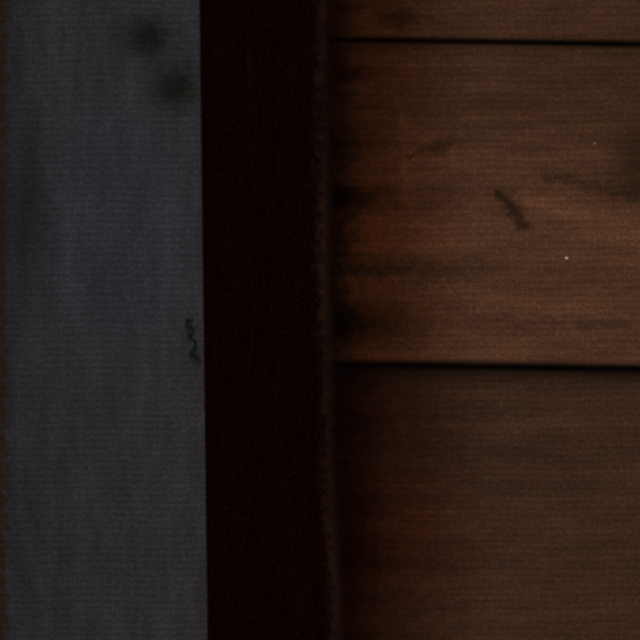
A Shadertoy shader for this texture:

```glsl
// A weathered grey post beside a dark gap and three brown planks in low light.
// Soft masks divide the scene; layered sines make grain and weave, cellular
// noise makes mottling and ragged edges, Gaussian spots make stains and knots.
#define POST_COLOR vec3(0.166, 0.160, 0.166)
#define GAP_COLOR vec3(0.046, 0.010, 0.003)
#define RUST_COLOR vec3(0.195, 0.090, 0.040)
#define TAN_COLOR vec3(0.288, 0.186, 0.126)
#define LOW_COLOR vec3(0.226, 0.147, 0.106)
#define STRIP_COLOR vec3(0.135, 0.082, 0.056)
#define WEAVE_ROWS 96.0
#define WEAVE_DEPTH 0.04
#define MOTTLE_DEPTH 0.36

vec2 hash2(vec2 p) {
    vec3 q = fract(p.xyx * vec3(0.1031, 0.1030, 0.0973));
    q += dot(q, q.yzx + 33.33);
    return fract((q.xx + q.yz) * q.zy);
}

// Distance to the nearest scattered point, centered near zero
float cellular(vec2 p) {
    vec2 cell = floor(p), f = fract(p);
    float nearest = 2.0;
    for (int j = -1; j <= 1; j++)
        for (int i = -1; i <= 1; i++) {
            vec2 o = vec2(i, j);
            vec2 d = o + hash2(cell + o) - f;
            nearest = min(nearest, dot(d, d));
        }
    return sqrt(nearest) - 0.48;
}

// Warped sines: bands run along x and vary along y
float grain(vec2 p) {
    float sum = 0.0, amp = 0.5;
    for (int i = 0; i < 5; i++) {
        float k = float(i);
        p.y += 0.13 * sin(p.x * 1.7 + k * 2.1) / (1.0 + k);
        sum += amp * sin(p.y * 6.0 + sin(p.x * 2.3 + p.y * 1.9 + k) + k * 1.3);
        p = p * vec2(1.6, 1.9) + vec2(1.7, 0.6);
        amp *= 0.68;
    }
    return sum;
}

float spot(vec2 p, vec2 center, vec2 radius) {
    vec2 d = (p - center) / radius;
    return exp(-dot(d, d));
}

float stroke(vec2 p, vec2 a, vec2 b, float width) {
    vec2 ab = b - a;
    float t = clamp(dot(p - a, ab) / dot(ab, ab), 0.0, 1.0);
    float d = length(p - a - ab * t) / (width * (0.55 + 0.6 * t));
    return exp(-d * d);
}

vec3 post(vec2 p, vec2 q) {
    vec3 c = POST_COLOR * (1.0 + 0.055 * grain(p.yx * vec2(2.5, 5.0)));
    c *= 1.0 + 0.16 * cellular(p * vec2(38.0, 9.0));
    c *= 0.84 + 0.16 * smoothstep(0.0, 0.10, p.x);
    c += vec3(0.006, 0.008, 0.018) * spot(p, vec2(0.18, 0.65), vec2(0.16, 0.27));
    c = mix(c, vec3(0.135, 0.090, 0.062), 0.75 * (1.0 - smoothstep(0.0, 0.017, q.x)));
    c *= 1.0 - 0.50 * spot(q, vec2(0.229, 0.941), vec2(0.036, 0.030));
    c = mix(c, vec3(0.062, 0.064, 0.042), 0.8 * spot(q, vec2(0.274, 0.862), vec2(0.034)));
    c *= 1.0 - 0.25 * spot(q, vec2(0.045, 0.67), vec2(0.03, 0.12));
    return c * (1.0 - 0.5 * stroke(q, vec2(0.294, 0.50), vec2(0.307, 0.438), 0.006));
}

vec3 planks(vec2 p, vec2 q, vec2 seamDist) {
    float x = q.x + 0.016 * grain(p * vec2(1.0, 6.0) + 3.0);
    float lower = 1.0 - smoothstep(-0.004, 0.004, seamDist.y);

    // Black by the gap turns to rust, then tan toward the right
    vec3 mid = mix(RUST_COLOR, TAN_COLOR, smoothstep(0.56, 0.76, x));
    mid *= 1.0 - 0.17 * smoothstep(0.62, 0.90, p.y);
    mid = mix(GAP_COLOR, mid, smoothstep(0.508, 0.582, x));
    vec3 low = mix(RUST_COLOR * 0.58, LOW_COLOR, smoothstep(0.56, 0.80, x));
    low = mix(GAP_COLOR, low, smoothstep(0.525, 0.615, x));
    low *= 1.0 - 0.15 * spot(q, vec2(0.68, 0.29), vec2(0.25, 0.03));
    low.r += 0.025 * spot(p, vec2(0.65, 0.18), vec2(0.07, 0.12));
    vec3 c = mix(mid, low, lower);
    c *= 1.0 + mix(0.075, 0.05, lower) * grain(p * vec2(2.0, 7.0));
    c *= 1.0 + 0.17 * cellular(p * vec2(9.0, 42.0));

    // Shaded bands, bright sweep, knot and old creases
    float bands = spot(q, vec2(0.52, 0.69), vec2(0.075, 0.02))
                + 0.8 * spot(q, vec2(0.53, 0.575), vec2(0.20, 0.014))
                + spot(q, vec2(0.53, 0.49), vec2(0.11, 0.035))
                + 0.7 * spot(q, vec2(0.52, 0.77), vec2(0.07, 0.04))
                + 0.35 * spot(q, vec2(0.83, 0.497), vec2(0.20, 0.010));
    c *= 1.0 - 0.55 * min(bands, 1.0);
    c *= 1.0 + 0.18 * stroke(q, vec2(0.82, 0.69), vec2(1.0, 0.635), 0.024);
    c *= 1.0 - 0.33 * spot(q, vec2(1.0, 0.75), vec2(0.045, 0.065));
    c *= 1.0 - 0.2 * stroke(q, vec2(0.85, 0.725), vec2(1.0, 0.69), 0.012);
    c *= 1.0 - 0.42 * stroke(q, vec2(0.777, 0.698), vec2(0.815, 0.652), 0.010);
    c *= 1.0 - 0.28 * stroke(q, vec2(0.635, 0.755), vec2(0.70, 0.772), 0.009);
    c *= 1.0 + 0.13 * stroke(q, vec2(0.628, 0.84), vec2(0.638, 0.68), 0.010);
    c *= 1.0 - 0.40 * spot(q, vec2(0.62, 0.972), vec2(0.035, 0.014));

    // Seams with a soft shadow below
    vec2 line = exp(-seamDist * seamDist / vec2(0.00003, 0.00005));
    vec2 shade = exp(-pow((seamDist + 0.011) / 0.014, vec2(2.0)));
    c = mix(c, vec3(0.020, 0.005, 0.002), 0.95 * max(line.x, line.y));
    return c * (1.0 - 0.35 * max(shade.x * 0.4, shade.y));
}

void mainImage(out vec4 fragColor, in vec2 fragCoord) {
    vec2 p = fragCoord / iResolution.xy;
    float coarse = cellular(p * 65.0), fine = cellular(p * vec2(170.0, 200.0));
    vec2 q = p + 0.014 * vec2(coarse, cellular(p.yx * 48.0 + 7.0)); // ragged position
    float postEdge = 0.3245 - 0.0125 * p.y;
    float stripX = 0.503 + 0.021 * pow(1.0 - p.y, 2.2) + 0.0015 * sin(p.y * 19.0);
    vec2 seamDist = p.y - vec2(0.9385, 0.431) + 0.016 * (p.x - 0.52);

    vec3 c = GAP_COLOR * (1.0 + 0.12 * grain(p.yx * vec2(4.0, 12.0)));
    c *= 1.0 + 0.9 * fine + 0.5 * cellular(p * vec2(90.0, 25.0));
    c = mix(c, planks(p, q, seamDist), smoothstep(0.0, 0.014, q.x - stripX));
    float strip = exp(-pow((mix(p.x, q.x, 0.5) - stripX) / 0.011, 2.0));
    c = mix(c, STRIP_COLOR, strip * (0.58 + 0.12 * sin(p.y * 13.0) + 0.4 * coarse));
    c = mix(post(p, q), c, smoothstep(-0.003, 0.003, p.x - postEdge));

    // Cloth-like weave, fine mottling and bright dust
    float weave = sin(6.2832 * WEAVE_ROWS * p.y + 0.7 * sin(p.x * 31.0));
    c *= 1.0 + WEAVE_DEPTH * weave + MOTTLE_DEPTH * (0.6 * fine + 0.25 * coarse);
    float dust = spot(p, vec2(0.885, 0.597), vec2(0.0025))
               + 0.5 * spot(p, vec2(0.929, 0.776), vec2(0.002));
    fragColor = vec4(clamp(c + 0.38 * dust, 0.0, 1.0), 1.0);
}
```
